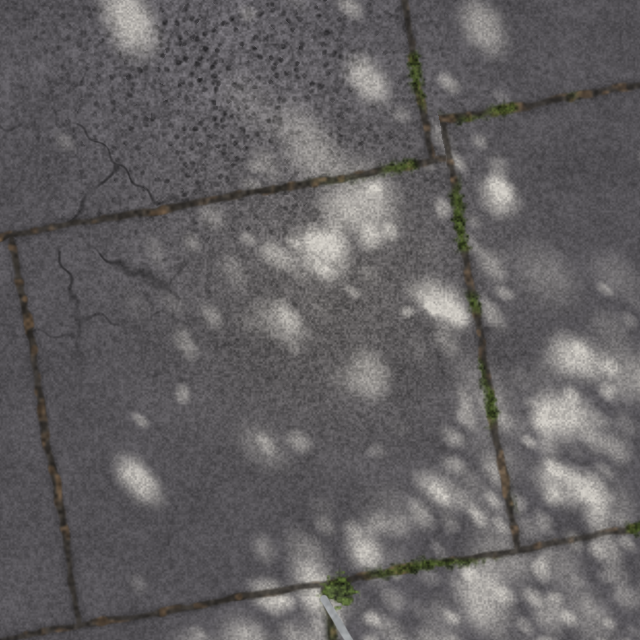
This texture is drawn by a WebGL 2 fragment shader. Its source:

```glsl
#version 300 es
precision highp float;
// Worn concrete paving with mossy joints, cracks and dappled sunlight.
uniform vec2 u_resolution;
out vec4 fragColor;

const vec2 SLAB = vec2(0.693, 0.62);
const vec3 SUNLIT = vec3(0.83, 0.815, 0.785);
const vec3 SOIL = vec3(0.20, 0.185, 0.165);
const vec3 DRY_LEAF = vec3(0.42, 0.33, 0.24);
const vec3 MOSS = vec3(0.24, 0.30, 0.13);

vec2 hash2(vec2 p) {
  vec3 q = fract(p.xyx * vec3(0.1031, 0.1030, 0.0973));
  q += dot(q, q.yzx + 33.33);
  return fract((q.xx + q.yz) * q.zy);
}

float valueNoise(vec2 p) {
  vec2 i = floor(p), f = fract(p);
  f = f * f * (3.0 - 2.0 * f);
  float low = mix(hash2(i).x, hash2(i + vec2(1, 0)).x, f.x);
  float high = mix(hash2(i + vec2(0, 1)).x, hash2(i + vec2(1, 1)).x, f.x);
  return mix(low, high, f.y);
}

// Nearest distance, second nearest distance, random value of the cell.
vec3 cellular(vec2 p) {
  vec3 best = vec3(9.0, 9.0, 0.0);
  for (int k = 0; k < 9; k++) {
    vec2 id = floor(p) + vec2(k % 3 - 1, k / 3 - 1);
    vec2 h = hash2(id + 40.0);
    float d = length(id + h - p);
    if (d < best.x) best = vec3(d, best.x, fract(h.x * 17.0 + h.y * 5.0));
    else best.y = min(best.y, d);
  }
  return best;
}

vec2 sineWarp(vec2 p) {
  return sin(p.yx * 23.0 + vec2(0.4, 2.1)) + 0.5 * sin(p.yx * 61.0 + p * 17.0)
       + 0.3 * sin(p.yx * 139.0 - p * 47.0);
}

float glow(vec2 p, vec2 centre, float radius) {
  vec2 d = (p - centre) / radius;
  return exp(-dot(d, d));
}

// Slab frame: tilted axes, staggered rows; returns distances to both joints.
vec2 jointDistances(vec2 p) {
  vec2 q = vec2(dot(p, vec2(0.985, 0.172)), dot(p, vec2(-0.172, 0.985)));
  q.y -= 0.09 * step(0.815, q.x) * max(q.y, 0.0);
  float row = floor(q.y / SLAB.y);
  q.x += 0.027 * row - 0.127 - 0.36 * step(row, -0.5);
  return abs(q - SLAB * round(q / SLAB));
}

// Chance of a gap in the leaves: a loose middle group and a dense corner.
float leafGaps(vec2 p) {
  return 0.55 * glow(p, vec2(0.57, 0.57), 0.23)
       + 0.85 * smoothstep(0.2, 0.5, p.x - 1.1 * p.y) + 0.02;
}

// Soft round sun spots, one at most in each cell.
float sunSpots(vec2 p, float scale, float seed) {
  float light = 0.0;
  vec2 g = p * scale;
  for (int k = 0; k < 9; k++) {
    vec2 id = floor(g) + vec2(k % 3 - 1, k / 3 - 1);
    vec2 place = hash2(id + seed), kind = hash2(id + seed + 71.0);
    vec2 centre = id + 0.15 + 0.7 * place;
    vec2 d = g - centre;
    d = vec2(d.x + 0.35 * d.y, d.y * mix(0.65, 1.25, place.x));
    float radius = mix(0.38, 0.78, kind.y);
    float lit = step(kind.x, leafGaps(centre / scale));
    light += lit * mix(0.15, 0.85, place.y) * smoothstep(radius, 0.1, length(d));
  }
  return light;
}

float capsule(vec2 p, vec2 a, vec2 b, float radius) {
  vec2 ab = b - a;
  return length(p - a - ab * clamp(dot(p - a, ab) / dot(ab, ab), 0.0, 1.0)) - radius;
}

void main() {
  vec2 p = gl_FragCoord.xy / u_resolution.y;
  float aa = 1.0 / u_resolution.y;
  vec2 warp = sineWarp(p);
  float patchy = valueNoise(p * 19.0), clumps = valueNoise(p * 75.0);
  float grain = valueNoise(p * 160.0) - 0.5, grit = valueNoise(p * 330.0) - 0.5;
  float worn = glow(p, vec2(0.36, 0.93), 0.27), middle = glow(p, vec2(0.52, 0.55), 0.25);

  // Concrete: broad tone, grain and dark pits
  float tone = 0.328 + 0.045 * worn + 0.05 * middle + 0.04 * (patchy - 0.5) + 0.006 * warp.x;
  tone += (0.05 + 0.09 * worn) * grain + (0.07 + 0.08 * middle + 0.05 * worn) * grit;
  vec3 pit = cellular(p * 85.0 + warp * 0.3);
  float pitMask = smoothstep(0.55, 0.15, pit.x) * smoothstep(0.35, 0.9, pit.z);
  tone -= pitMask * (0.02 + 0.13 * worn + 0.03 * middle);
  vec3 colour = tone * mix(vec3(1.0, 0.975, 1.02), vec3(1.02, 0.99, 0.985), middle);

  // Hairline cracks
  vec3 plate = cellular(p * 6.5 + warp * 0.09);
  float cracked = glow(p, vec2(0.13, 0.66), 0.2) * smoothstep(0.3, 0.6, patchy);
  colour *= 1.0 - 0.45 * cracked * smoothstep(0.055, 0.0, plate.y - plate.x);

  // Sunlight through leaves
  vec2 s = p + 0.004 * warp;
  float sun = sunSpots(s, 11.0, 13.0) + 0.6 * sunSpots(s, 25.0, 57.0);
  sun *= 0.8 + 0.3 * patchy + 0.25 * grit;
  colour = mix(colour, SUNLIT * (1.0 + 0.12 * grit), clamp(sun, 0.0, 0.92));

  // Joints filled with soil, dry leaves and moss
  vec2 joint = jointDistances(p + 0.0016 * warp);
  float gap = min(joint.x, joint.y);
  float width = 0.0015 + 0.004 * clumps * (0.5 + patchy);
  float filled = smoothstep(width + 0.003 + aa, width - 0.001, gap);
  vec3 filling = mix(SOIL, DRY_LEAF, 0.7 * smoothstep(0.5, 0.9, clumps)) * (1.0 + 0.7 * grain);
  colour *= 1.0 - 0.2 * smoothstep(0.016, 0.0, gap);
  colour = mix(colour, filling, filled * mix(0.6, 0.95, patchy));
  float mossy = smoothstep(0.5, 0.75, patchy) * smoothstep(0.4, 0.7, p.x);
  mossy *= smoothstep(0.014, 0.002, gap + 0.012 * grain);
  mossy = max(mossy, smoothstep(0.3, 0.6, glow(p, vec2(0.53, 0.078), 0.027) + 0.5 * grain));
  colour = mix(colour, MOSS * (1.0 + 1.1 * grain + 0.6 * grit), 0.8 * mossy);

  // Pale twig at the lower edge
  float twig = capsule(p + 0.0008 * warp, vec2(0.507, 0.065), vec2(0.552, -0.01), 0.006);
  colour = mix(colour, vec3(0.60, 0.61, 0.62) + 0.12 * grain, smoothstep(aa, -aa, twig));

  fragColor = vec4(clamp(colour, 0.0, 1.0), 1.0);
}
```
